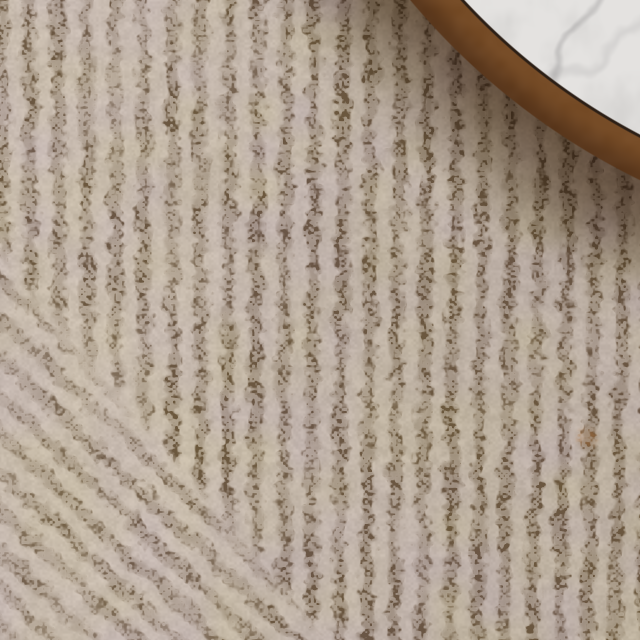
A three.js fragment shader for this texture:

```glsl
// Ribbed beige carpet with a diagonal seam, shaded by a round marble table with a bronze rim.
varying vec2 vUv;

float hash(vec2 p) {
  return fract(sin(dot(p, vec2(127.1, 311.7))) * 43758.5453);
}

float noise(vec2 p) {
  vec2 i = floor(p), f = fract(p);
  f = f * f * (3.0 - 2.0 * f);
  return mix(mix(hash(i), hash(i + vec2(1.0, 0.0)), f.x),
             mix(hash(i + vec2(0.0, 1.0)), hash(i + vec2(1.0, 1.0)), f.x), f.y);
}

float fbm(vec2 p) {
  float sum = 0.0, amp = 0.5;
  for (int i = 0; i < 4; i++) {
    sum += amp * noise(p);
    p = p * 2.03 + 17.3;
    amp *= 0.5;
  }
  return sum;
}

// Soft groove centred on whole numbers, with a frayed edge
float groove(float t, vec2 uv) {
  t += 0.26 * (noise(uv * 42.0) - 0.5) + 0.30 * (noise(uv * 120.0 + 9.0) - 0.5);
  float d = abs(fract(t + 0.5) - 0.5);
  return 1.0 - smoothstep(0.10, 0.34, d);
}

vec3 carpet(vec2 uv) {
  // Upright ribs meet slanted ribs along the seam
  float upright = groove((uv.x - 0.0105 + 0.0095 * uv.y) / (0.0432 + 0.0014 * uv.y), uv);
  float slanted = groove((uv.y + 0.95 * uv.x) / 0.0602 - 0.35, uv);
  float seam = (uv.y - 0.596 + 1.17 * uv.x) / 1.54 + 0.006 * (noise(uv * 60.0) - 0.5);
  float rib = mix(slanted * 0.8, upright, smoothstep(-0.004, 0.004, seam));
  rib *= 0.55 + 0.45 * smoothstep(0.002, 0.014, abs(seam));

  // Dark flecks gather in the grooves
  float grain = noise(uv * 250.0);
  float fleck = smoothstep(0.42, 0.85, 0.65 * grain + 0.35 * noise(uv * 135.0 + 31.0));
  float wear = 0.65 + 0.6 * noise(uv * vec2(23.0, 11.0) + 4.0);
  float depth = rib * wear * (0.27 + 0.85 * fleck);
  depth *= 0.82 + 0.25 * smoothstep(0.1, 0.7, uv.x);

  vec3 wool = mix(vec3(0.785, 0.735, 0.685), vec3(0.745, 0.695, 0.645), smoothstep(0.1, 0.9, uv.x));
  wool += 0.045 * (grain - 0.5) + 0.04 * (noise(uv * 75.0) - 0.5);
  wool += 0.035 * (fbm(uv * 7.0) - 0.5);
  vec3 col = mix(wool, vec3(0.40, 0.32, 0.235), clamp(depth, 0.0, 0.95));

  // Faint yellow and violet stains, and one rusty spot
  col += (noise(uv * 17.0 + 50.0) - 0.5) * vec3(0.005, 0.012, -0.045);
  float spot = 1.0 - smoothstep(0.004, 0.024, length(uv - vec2(0.918, 0.316)));
  return mix(col, vec3(0.62, 0.41, 0.22), spot * (0.2 + 0.5 * fleck));
}

vec3 marble(vec2 uv) {
  float warp = 0.07 * (fbm(uv * 12.0) - 0.5);
  float lean = uv.x - 0.921 - 0.57 * (uv.y - 1.0) + warp;
  float vein = 0.75 * (1.0 - smoothstep(0.0, 0.016, abs(lean)));
  vein += 0.4 * (1.0 - smoothstep(0.0, 0.022, abs(uv.y - 0.93 - 0.7 * (uv.x - 0.96) + warp * 1.6)));
  float cloud = smoothstep(0.4, 0.75, fbm(uv * vec2(14.0, 9.0) + 6.0));
  return vec3(0.895, 0.888, 0.88) - vec3(0.14, 0.14, 0.135) * vein - 0.06 * cloud;
}

void main() {
  vec2 uv = vUv;
  vec3 col = carpet(uv);

  // Warm shadow falling below the table
  float reach = length(uv - vec2(1.477, 1.58)) + 0.035 * (noise(uv * 9.0) - 0.5);
  float shade = 1.0 - smoothstep(0.99, 1.21, reach);
  col *= mix(vec3(1.0), vec3(0.54, 0.47, 0.40), shade);

  // Bronze rim
  float r = length(uv - vec2(1.477, 1.697));
  vec3 bronze = mix(vec3(0.46, 0.295, 0.15), vec3(0.35, 0.215, 0.11), smoothstep(1.04, 1.089, r));
  bronze += 0.025 * (noise(uv * 60.0) - 0.5);
  col = mix(col, bronze, 1.0 - smoothstep(1.087, 1.090, r));

  // Marble top with a thin dark joint
  col = mix(col, vec3(0.17, 0.12, 0.085), 1.0 - smoothstep(1.028, 1.031, r));
  col = mix(col, marble(uv), 1.0 - smoothstep(1.0235, 1.0265, r));

  gl_FragColor = vec4(col, 1.0);
}
```
